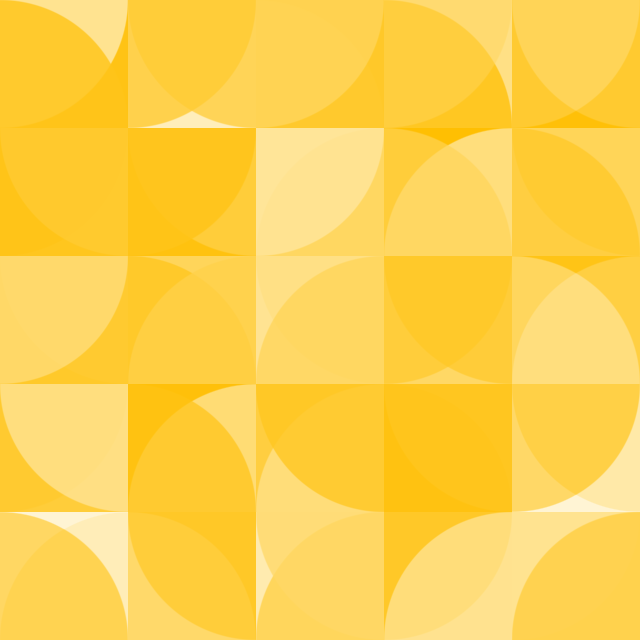
Write a three.js fragment shader that draws this pattern.

```glsl
#define CELLS 5.0
#define AMBER vec3(1.0, 0.745, 0.0)
#define PAPER vec3(1.0)
#define TONE_MIN 0.17
#define TONE_MAX 0.97
#define OPACITY_MIN 0.35
#define OPACITY_MAX 0.95
#define CONTRAST 1.8
#define MIDTONE 0.68
#define SHOULDER 0.8
#define SOFT_EDGE 0.001
#define SEED 3.0

varying vec2 vUv;

float hash(vec2 cell, float salt) {
  return fract(sin(dot(vec3(cell, salt + SEED), vec3(127.1, 311.7, 74.7))) * 43758.5);
}

// Amount of amber, weighted towards the deeper shades
float randomTone(vec2 cell, float salt) {
  return mix(TONE_MIN, TONE_MAX, sqrt(hash(cell, salt)));
}

// Disc of one cell radius centred on a corner numbered 0 to 3
float quarterDisc(vec2 p, float corner) {
  vec2 centre = vec2(mod(corner, 2.0), floor(corner / 2.0));
  float soft = SOFT_EDGE * CELLS;
  return 1.0 - smoothstep(-soft, soft, length(p - centre) - 1.0);
}

// Spreads the blended tones, gently compressing the deepest ambers
float gradeTone(float tone) {
  float spread = MIDTONE + 0.03 + CONTRAST * (tone - MIDTONE);
  spread -= 0.55 * max(spread - SHOULDER, 0.0);
  return clamp(spread, TONE_MIN, 1.0);
}

// Plain square overlaid with two translucent quarter discs
float tileTone(vec2 uv) {
  vec2 grid = clamp(uv, 0.0, 0.9999) * CELLS;
  vec2 cell = floor(grid);
  vec2 p = fract(grid);

  float tone = randomTone(cell, 1.0);
  float corner = floor(hash(cell, 2.0) * 4.0);
  for (int i = 0; i < 2; i++) {
    float salt = 5.0 + 4.0 * float(i);
    float opacity = mix(OPACITY_MIN, OPACITY_MAX, hash(cell, salt));
    tone = mix(tone, randomTone(cell, salt + 1.0), opacity * quarterDisc(p, corner));
    // Move on to a different corner for the next disc
    corner = mod(corner + 1.0 + floor(hash(cell, salt + 2.0) * 3.0), 4.0);
  }
  return gradeTone(tone);
}

void main() {
  // Four samples soften the seams between cells
  float tone = 0.0;
  for (int i = 0; i < 4; i++) {
    vec2 side = vec2(mod(float(i), 2.0), floor(float(i) / 2.0)) - 0.5;
    tone += 0.25 * tileTone(vUv + side * SOFT_EDGE);
  }
  gl_FragColor = vec4(mix(PAPER, AMBER, tone), 1.0);
}
```
